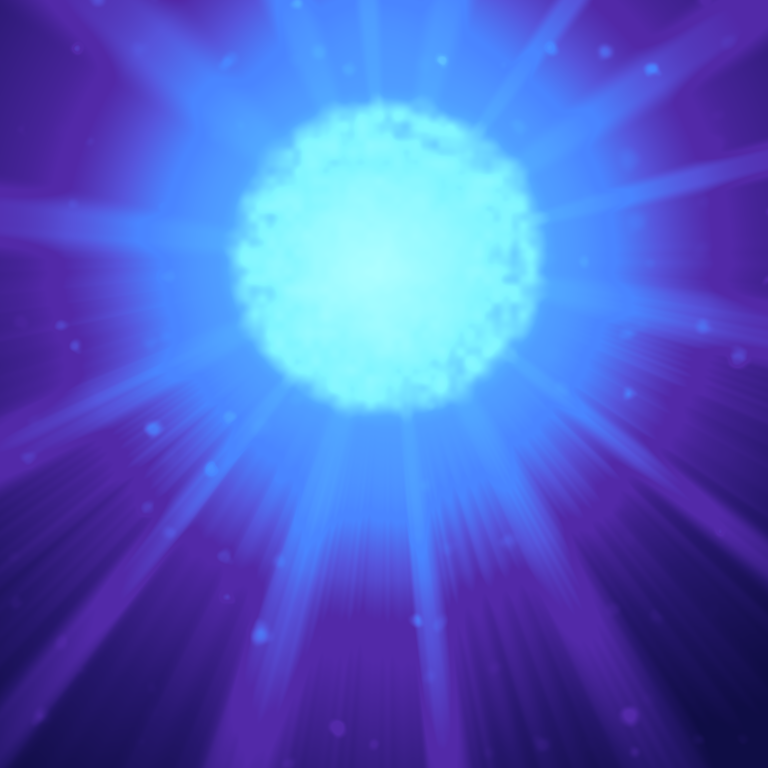
Reproduce this background procedurally as a WebGL 1 fragment shader.

```glsl
precision highp float;
// Glowing cyan orb casting broad light rays through a violet haze with drifting motes.

uniform vec2 u_resolution;

const vec2 ORB_CENTER = vec2(0.505, 0.664);
const float ORB_RADIUS = 0.205;
const float RAY_COUNT = 15.0;
const float RAY_START = -160.4;      // degrees
const float RAY_NEAR = 0.04;         // ray strength beside the orb
const float RAY_FAR = 0.19;          // ray strength in the dark
const float STREAK_STRENGTH = 0.04;
const float MOTE_STRENGTH = 0.17;
const float MOTTLE_STRENGTH = 0.13;
const float PI = 3.14159;

const vec3 NIGHT = vec3(0.06, 0.05, 0.27);
const vec3 INDIGO = vec3(0.15, 0.09, 0.43);
const vec3 VIOLET = vec3(0.32, 0.16, 0.66);
const vec3 PERIWINKLE = vec3(0.34, 0.33, 0.86);
const vec3 AZURE = vec3(0.29, 0.52, 1.0);
const vec3 SKY = vec3(0.32, 0.66, 1.0);
const vec3 CYAN = vec3(0.50, 0.96, 1.0);
const vec3 CORE = vec3(0.70, 1.0, 1.0);

float hash(vec2 p) {
  p = fract(p * vec2(0.1031, 0.1137));
  p += dot(p, p.yx + 33.33);
  return fract((p.x + p.y) * p.x * 7.31);
}

float noise(vec2 p) {
  vec2 i = floor(p);
  vec2 f = fract(p);
  f = f * f * (3.0 - 2.0 * f);
  float low = mix(hash(i), hash(i + vec2(1.0, 0.0)), f.x);
  float high = mix(hash(i + vec2(0.0, 1.0)), hash(i + 1.0), f.x);
  return mix(low, high, f.y);
}

float ramp(float a, float b, float x) {
  return clamp((x - a) / (b - a), 0.0, 1.0);
}

// Light energy to colour
vec3 palette(float e) {
  vec3 c = mix(NIGHT, INDIGO, ramp(0.0, 0.2, e));
  c = mix(c, VIOLET, ramp(0.2, 0.42, e));
  c = mix(c, PERIWINKLE, ramp(0.48, 0.63, e));
  c = mix(c, AZURE, ramp(0.63, 0.76, e));
  c = mix(c, SKY, ramp(0.78, 0.92, e));
  c = mix(c, CYAN, ramp(0.92, 1.04, e));
  return mix(c, CORE, ramp(1.04, 1.25, e));
}

// Evenly spaced rays, bent off the even spacing by a few harmonics
float rays(float angle) {
  float light = 0.0;
  for (float i = 0.0; i < RAY_COUNT; i++) {
    float t = 2.0 * PI * i / RAY_COUNT;
    float bend = 8.1 * sin(t - 0.13) + 6.05 * sin(2.0 * t + 0.99)
               + 2.0 * sin(3.0 * t + 1.21) + 2.1 * sin(4.0 * t + 2.62);
    float center = radians(RAY_START + 360.0 * i / RAY_COUNT + bend);
    float offset = abs(mod(angle - center + PI, 2.0 * PI) - PI);
    float width = 0.062 + 0.018 * cos(PI * i) + 0.08 * exp(-4.0 * (i - 13.0) * (i - 13.0));
    light = max(light, 1.0 - smoothstep(width * 0.35, width * 1.4, offset));
  }
  return light;
}

// Fine radial streaks; the angle is measured from straight down
float streaks(vec2 d) {
  float a = atan(d.x, -d.y);
  float fine = 1.2 * noise(vec2(a * 36.0 + 300.0, 3.0)) + 0.8 * noise(vec2(a * 85.0 + 700.0, 9.0));
  return (fine - 1.0) * smoothstep(0.1, -0.2, d.y);
}

// Sparse soft specks scattered on jittered grids
float motes(vec2 p) {
  float light = 0.0;
  for (float layer = 0.0; layer < 2.0; layer++) {
    vec2 q = p * (8.0 + 3.0 * layer) + 17.3 * layer;
    vec2 cell = floor(q);
    float seed = hash(cell + 41.0);
    vec2 spot = 0.25 + 0.5 * vec2(hash(cell + 7.0), hash(cell + 23.0));
    float size = 0.09 + 0.07 * hash(cell + 59.0);
    float wobble = 0.06 * (noise(q * 9.0) - 0.5);
    float d = length(fract(q) - spot) + wobble;
    light += seed * seed * seed * (1.0 - smoothstep(size * 0.1, size, d));
  }
  return light;
}

void main() {
  vec2 p = gl_FragCoord.xy / u_resolution;
  vec2 d = p - ORB_CENTER;
  float r = length(d);

  // Halo, with a taller column of light above and below the orb
  float energy = 0.42 + 0.46 * (1.0 - smoothstep(0.2, 0.49, r)) - max(r - 0.42, 0.0);
  float side = (d.x + 0.03) / 0.17;
  energy += 0.11 * exp(-side * side) * smoothstep(0.22, 0.35, abs(d.y));
  energy -= 0.1 * smoothstep(0.1, 0.4, d.x) * smoothstep(-0.1, -0.5, d.y);

  // Rays, streaks and motes
  energy += rays(atan(d.y, d.x)) * mix(RAY_NEAR, RAY_FAR, smoothstep(0.24, 0.55, r));
  energy += STREAK_STRENGTH * streaks(d) * smoothstep(0.2, 0.4, r);
  energy += MOTE_STRENGTH * motes(p) * mix(0.4, 1.0, smoothstep(0.22, 0.42, r));

  // Orb: bright core with a mottled rim
  float mottle = 0.6 * noise(p * 42.0) + 0.4 * noise(p * 85.0 + 20.0) - 0.5;
  float rim = smoothstep(0.06, 0.17, r);
  vec2 glow = d + vec2(0.02, 0.015);
  float core = 1.04 + 0.17 * exp(-dot(glow, glow) / 0.011);
  core += MOTTLE_STRENGTH * mottle * mix(0.35, 1.0, rim) - 0.025 * smoothstep(0.13, 0.19, r);
  energy = mix(energy, core, 1.0 - smoothstep(ORB_RADIUS - 0.025, ORB_RADIUS + 0.02, r));

  gl_FragColor = vec4(palette(energy), 1.0);
}
```
